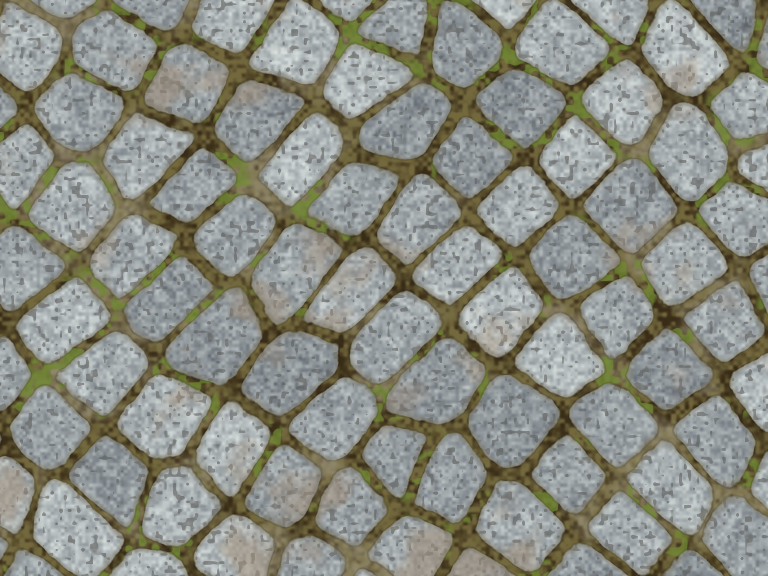
Write a WebGL 2 fragment shader that draws this texture.

```glsl
#version 300 es
precision highp float;

uniform vec2 u_resolution;
out vec4 fragColor;

// Layout, in canvas heights or in stone cells
const float STONE_SIZE = 0.134;
const float LAYOUT_ANGLE = 0.66;
const float BEND = 0.055;
const float BEND_FREQ = 4.6;
const float JITTER = 0.40;
const float GAP_MIN = 0.035;
const float GAP_MAX = 0.085;
const float CORNER_SHARPNESS = 19.0;
const float EDGE_ROUGHNESS = 0.075;
const float GRAIN_FREQ = 165.0;

const vec3 STONE_DARK = vec3(0.39, 0.42, 0.45);
const vec3 STONE_LIGHT = vec3(0.78, 0.81, 0.81);
const vec3 FLECK = vec3(0.37, 0.37, 0.36);
const vec3 DUST = vec3(0.57, 0.55, 0.47);
const vec3 STAIN = vec3(0.62, 0.55, 0.47);
const vec3 SOIL = vec3(0.22, 0.17, 0.09);
const vec3 MOSS = vec3(0.45, 0.41, 0.24);
const vec3 SAND = vec3(0.60, 0.57, 0.47);
const vec3 LEAF = vec3(0.44, 0.54, 0.20);

uint mixBits(uint x) {
    x ^= x >> 16; x *= 0x7feb352dU;
    x ^= x >> 15; x *= 0x846ca68bU;
    return x ^ (x >> 16);
}

float hash(vec2 cell, uint seed) {
    uvec2 c = uvec2(ivec2(cell));
    return float(mixBits(c.x + mixBits(c.y + mixBits(seed))) >> 8) / 16777216.0;
}

float noise(vec2 p, uint seed) {
    vec2 i = floor(p), f = fract(p);
    f = f * f * (3.0 - 2.0 * f);
    vec2 e = vec2(1.0, 0.0);
    return mix(mix(hash(i, seed), hash(i + e, seed), f.x),
               mix(hash(i + e.yx, seed), hash(i + e.xx, seed), f.x), f.y);
}

float fbm(vec2 p, uint seed) {
    float sum = 0.0, amp = 0.5;
    for (uint k = 0u; k < 4u; k++) {
        sum += amp * noise(p, seed + k);
        p = mat2(1.6, 1.2, -1.2, 1.6) * p;
        amp *= 0.5;
    }
    return sum / 0.9375;
}

// Gently bent lattice, so that the rows of stones curve
vec2 layout_(vec2 p) {
    vec2 q = p + BEND * sin(BEND_FREQ * vec2(p.y, -p.x) + vec2(0.6, 2.4));
    float c = cos(LAYOUT_ANGLE), s = sin(LAYOUT_ANGLE);
    return mat2(c, s, -s, c) * q / STONE_SIZE;
}

vec2 stoneCentre(vec2 cell) {
    return cell + 0.5 + JITTER * (vec2(hash(cell, 1u), hash(cell, 2u)) - 0.5);
}

// Rounded distance to the stone border; also gives the stone's cell
float stoneBorder(vec2 g, out vec2 id) {
    vec2 base = floor(g), centre = vec2(0.0);
    float nearest = 1e3;
    for (int j = -1; j <= 1; j++)
    for (int i = -1; i <= 1; i++) {
        vec2 cell = base + vec2(i, j), c = stoneCentre(cell);
        float d = dot(g - c, g - c);
        if (d < nearest) { nearest = d; id = cell; centre = c; }
    }
    float sum = 0.0;
    for (int j = -2; j <= 2; j++)
    for (int i = -2; i <= 2; i++) {
        if (i == 0 && j == 0) continue;
        vec2 c = stoneCentre(id + vec2(i, j));
        float d = dot(0.5 * (centre + c) - g, normalize(c - centre));
        sum += exp(-CORNER_SHARPNESS * d);
    }
    return -log(sum) / CORNER_SHARPNESS;
}

vec3 graniteColor(vec2 p, vec2 id, float inside) {
    float tone = mix(0.40, 0.82, hash(id, 5u));
    tone += 0.50 * (noise(p * GRAIN_FREQ, 11u) - 0.5);
    tone += 0.30 * (noise(p * GRAIN_FREQ * 0.53, 12u) - 0.5);
    tone += 0.30 * (fbm(p * 22.0, 13u) - 0.5);
    vec3 color = mix(STONE_DARK, STONE_LIGHT, tone);
    float fleck = smoothstep(0.70, 0.86, noise(p * GRAIN_FREQ * 0.8, 20u));
    color = mix(color, FLECK, 0.60 * fleck);
    float stain = smoothstep(0.62, 0.78, fbm(p * 7.0, 24u));
    color = mix(color, STAIN, 0.55 * stain);
    // Dusty, slightly darker rim
    float rim = 1.0 - smoothstep(0.0, 0.075, inside);
    return mix(color, DUST, 0.50 * rim) * (1.0 - 0.08 * rim);
}

vec3 jointColor(vec2 p, float inside) {
    float growth = 0.5 * fbm(p * 34.0, 31u) + 0.5 * noise(p * 130.0, 36u);
    vec3 color = mix(SOIL, MOSS, smoothstep(0.18, 0.72, growth));
    float sand = smoothstep(0.50, 0.68, fbm(p * 9.0, 41u));
    color = mix(color, SAND, sand * (0.25 + 0.55 * noise(p * 110.0, 46u)));
    float leaf = smoothstep(0.58, 0.70, noise(p * 17.0, 51u));
    leaf *= smoothstep(0.42, 0.62, noise(p * 85.0, 52u));
    color = mix(color, LEAF, 0.75 * leaf);
    return color * (1.0 - 0.18 * smoothstep(-0.03, 0.0, inside));
}

void main() {
    vec2 p = gl_FragCoord.xy / u_resolution.y;
    vec2 id;
    float border = stoneBorder(layout_(p), id);
    border += EDGE_ROUGHNESS * (fbm(p * 42.0, 61u) - 0.5);
    float inside = border - mix(GAP_MIN, GAP_MAX, hash(id, 6u));
    float blur = 1.0 / (u_resolution.y * STONE_SIZE);
    float stone = smoothstep(-blur, blur, inside);
    vec3 color = mix(jointColor(p, inside), graniteColor(p, id, inside), stone);
    fragColor = vec4(clamp(color, 0.0, 1.0), 1.0);
}
```
